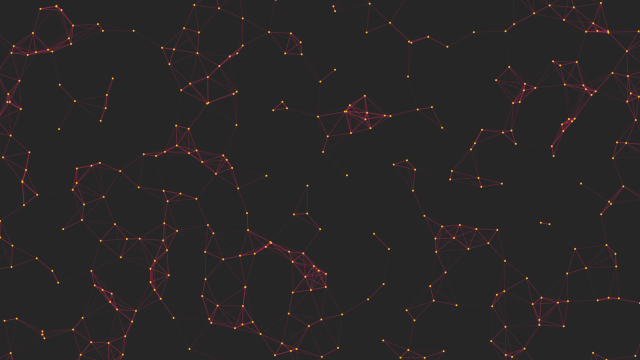
Reproduce this background procedurally as a Shadertoy shader.

```glsl
// Plexus: scattered amber nodes joined to near neighbours by thin crimson links on charcoal.

#define LINK_REACH   0.108   // longest link, also the cell size (canvas heights)
#define LINK_WIDTH   0.0023
#define LINK_OPACITY 0.66
#define NODE_RADIUS  0.0025
#define NODE_CHANCE  0.43    // mean chance that a slot holds a node
#define CLUMPING     0.50    // how far the noise sways that chance
#define CLUMP_SCALE  0.37
#define SLOTS        5       // possible nodes per cell
#define BACKGROUND   vec3(0.149, 0.149, 0.149)
#define LINK_COLOUR  vec3(0.86, 0.16, 0.35)
#define NODE_COLOUR  vec3(1.00, 0.74, 0.20)

vec3 hash3(vec3 p) {
    p = fract(p * vec3(0.1031, 0.1030, 0.0973));
    p += dot(p, p.yxz + 33.33);
    return fract((p.xxy + p.yxx) * p.zyx);
}

float cornerSlope(vec2 corner, vec2 offset) {
    float angle = 6.2832 * hash3(vec3(corner + 71.0, 19.0)).x;
    return dot(vec2(cos(angle), sin(angle)), offset);
}

float gradientNoise(vec2 p) {
    vec2 i = floor(p), f = p - i;
    vec2 u = f * f * f * (f * (f * 6.0 - 15.0) + 10.0);
    vec2 e = vec2(1.0, 0.0);
    return mix(mix(cornerSlope(i, f), cornerSlope(i + e.xy, f - e.xy), u.x),
               mix(cornerSlope(i + e.yx, f - e.yx), cornerSlope(i + e.xx, f - e.xx), u.x), u.y);
}

float segmentDistance(vec2 p, vec2 a, vec2 b) {
    vec2 ap = p - a, ab = b - a;
    return length(ap - ab * clamp(dot(ap, ab) / max(dot(ab, ab), 1e-8), 0.0, 1.0));
}

// Box-filtered coverage of a line, correct below one pixel of width
float lineCoverage(float d, float width, float pixel) {
    return clamp(0.5 * (width + pixel) - d, 0.0, min(width, pixel)) / pixel;
}

void mainImage(out vec4 fragColor, in vec2 fragCoord) {
    float pixel = 1.0 / iResolution.y;
    vec2 p = fragCoord * pixel;
    vec2 home = floor(p / LINK_REACH);

    // Gather the nodes whose links could pass through this point
    vec2 nodes[9 * SLOTS];
    int count = 0;
    float nearest = 1.0;
    for (int y = -1; y <= 1; y++)
    for (int x = -1; x <= 1; x++) {
        vec2 cell = home + vec2(x, y);
        float chance = NODE_CHANCE + CLUMPING * gradientNoise(cell * CLUMP_SCALE);
        for (int slot = 0; slot < SLOTS; slot++) {
            vec3 rnd = hash3(vec3(cell + 37.0, float(slot) * 7.0 + 3.0));
            vec2 node = (cell + rnd.xy) * LINK_REACH;
            float d = distance(p, node);
            if (rnd.z < chance && d < LINK_REACH) {
                nodes[count++] = node;
                nearest = min(nearest, d);
            }
        }
    }

    // Layer the links, each fading out as it gets longer
    float clear = 1.0;
    for (int i = 1; i < count; i++)
    for (int j = 0; j < i; j++) {
        float strength = max(1.0 - distance(nodes[i], nodes[j]) / LINK_REACH, 0.0);
        float d = segmentDistance(p, nodes[i], nodes[j]);
        clear *= 1.0 - LINK_OPACITY * strength * lineCoverage(d, LINK_WIDTH, pixel);
    }

    // Nodes sit on top
    vec3 colour = mix(LINK_COLOUR, BACKGROUND, clear);
    float dotMask = 1.0 - smoothstep(-0.7 * pixel, 0.7 * pixel, nearest - NODE_RADIUS);
    fragColor = vec4(mix(colour, NODE_COLOUR, dotMask), 1.0);
}
```
